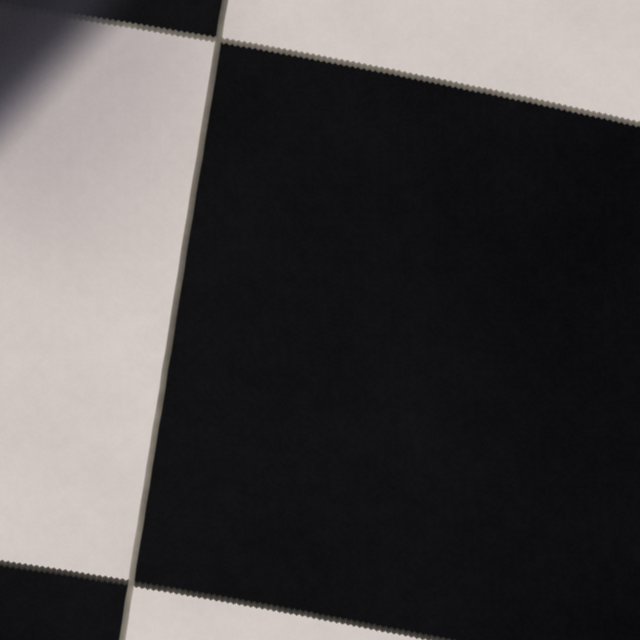
Give the GLSL for this pattern, as a Shadertoy shader.

```glsl
// Close view of a tilted black and white checker floor with thin grout seams.
// A slightly bent lattice places the tiles; value noise adds mottling and grain,
// and a soft dark shape shades the upper left corner.

const vec2 CORNER = vec2(0.2045, 0.0885);   // lower left corner of the central tile
const vec2 ACROSS = vec2(0.850, -0.143);    // lattice step to the right
const vec2 UPWARD = vec2(0.1367, 0.849);    // lattice step up
const float TILE = 0.861;                   // tile side in canvas units

const vec3 BLACK = vec3(0.066, 0.065, 0.071);
const vec3 WHITE = vec3(0.815, 0.780, 0.760);
const vec3 GROUT = vec3(0.440, 0.415, 0.375);
const vec3 SHADE = vec3(0.185, 0.180, 0.205);

float hash(vec2 p) {
    return fract(sin(dot(p, vec2(127.1, 311.7))) * 43758.5453);
}

float valueNoise(vec2 p) {
    vec2 i = floor(p), f = fract(p);
    f = f * f * (3.0 - 2.0 * f);
    return mix(mix(hash(i), hash(i + vec2(1, 0)), f.x),
               mix(hash(i + vec2(0, 1)), hash(i + vec2(1, 1)), f.x), f.y);
}

float fbm(vec2 p) {
    float sum = 0.0, gain = 0.5;
    for (int k = 0; k < 4; k++) {
        sum += gain * valueNoise(p);
        p = mat2(1.6, 1.2, -1.2, 1.6) * p + 7.3;
        gain *= 0.5;
    }
    return sum / 0.9375;
}

// Canvas position to lattice position, with a slight lens bend
vec2 toLattice(vec2 p) {
    p.y += 0.04 * (p.x - 0.27) * (p.x - 0.27);
    return inverse(mat2(ACROSS, UPWARD)) * (p - CORNER);
}

// Alternating +1 / -1 bands with softened transitions
float softBands(float q, float blur) {
    float n = round(q);
    float parity = 1.0 - 2.0 * mod(n, 2.0);
    return parity * clamp((q - n) * TILE / blur, -1.0, 1.0);
}

float seam(float dist, float halfWidth, float blur) {
    return 1.0 - smoothstep(halfWidth - blur, halfWidth + blur, abs(dist));
}

vec3 blackTile(vec2 p, vec2 cell) {
    float cloud = fbm(p * 6.0 + cell * 5.0) - 0.5;
    float fine = fbm(p * 55.0) - 0.5;
    float light = 1.03 - 0.28 * smoothstep(0.55, 1.0, p.x);
    return BLACK * (light + 0.35 * cloud + 0.22 * fine)
         + vec3(0.0, 0.0, 0.008) * smoothstep(0.5, 1.0, p.x);
}

vec3 whiteTile(vec2 p, vec2 cell) {
    float cloud = fbm(p * 9.0 + cell * 3.0) - 0.5;
    float fine = fbm(p * 70.0) - 0.5;
    float tint = 0.015 * (hash(cell) - 0.5);
    vec3 tone = WHITE * (1.0 + tint + 0.05 * cloud + 0.025 * fine);
    // Cooler, dimmer surface around the upper left
    float dim = 1.0 - smoothstep(0.1, 0.55, length((p - vec2(0.05, 0.98)) * vec2(1.3, 1.0)));
    return tone * mix(vec3(1.0), vec3(0.86, 0.85, 0.87), dim);
}

void mainImage(out vec4 fragColor, in vec2 fragCoord) {
    vec2 p = fragCoord / iResolution.xy;
    float blur = max(0.0022, 0.8 / min(iResolution.x, iResolution.y));
    vec2 q = toLattice(p);

    // Fine sawtooth and slow wander along the seams
    float saw = abs(fract(q.x * 95.0) - 0.5) - 0.25;
    vec2 wander = vec2(valueNoise(vec2(q.y * 28.0, 3.0)),
                       valueNoise(vec2(q.x * 28.0, 9.0))) - 0.5;
    vec2 edge = q + vec2(wander.x * 0.0012, saw * 0.006 + wander.y * 0.001);

    // Checkered tiles
    vec2 cell = floor(q);
    float checker = softBands(edge.x, blur * 1.3) * softBands(edge.y, blur * 1.3);
    vec3 color = mix(whiteTile(p, cell), blackTile(p, cell), 0.5 + 0.5 * checker);

    // Grout: the horizontal seams are darker toward the bottom
    vec2 dist = (edge - round(edge)) * TILE;
    float dirt = 0.85 + 0.3 * fbm(p * 40.0);
    vec3 flatGrout = GROUT * mix(0.5, 1.0, smoothstep(0.1, 0.8, p.y));
    vec3 steepGrout = GROUT * mix(1.18, 0.95, smoothstep(0.0, 0.6, p.y));
    color = mix(color, flatGrout * dirt, 0.85 * seam(dist.y, 0.0042, blur));
    color = mix(color, steepGrout * dirt, 0.88 * seam(dist.x, 0.0048, blur));

    // Blurred dark shape over the upper left corner
    float reach = dot(vec2(p.x, 1.0 - p.y), vec2(0.745, 0.667));
    float cover = 1.0 - smoothstep(0.085, 0.185, reach);
    vec3 shape = SHADE * (0.85 + 1.6 * smoothstep(0.03, 0.15, reach) * (1.0 - p.x * 5.0) * 0.4);
    color = mix(color, shape, 0.95 * cover);

    // Surface grain, locked to the canvas
    color += 0.012 * (valueNoise(p * 256.0) - 0.5);
    fragColor = vec4(clamp(color, 0.0, 1.0), 1.0);
}
```
